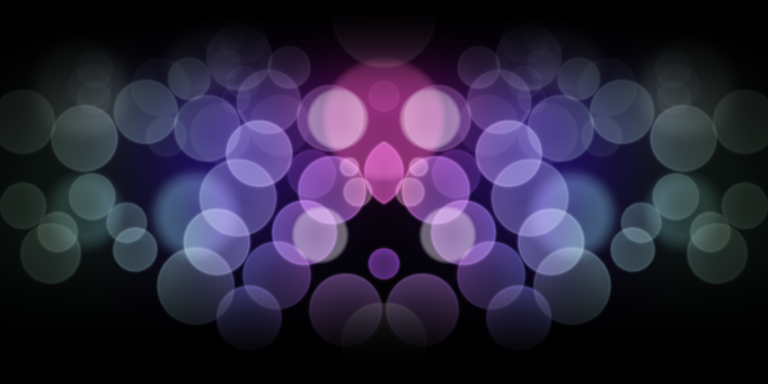
This background is drawn by a WebGL 1 fragment shader. Its source:

```glsl
precision highp float;
uniform vec2 u_resolution;

#define RIM_WIDTH 0.0045
#define RIM_GAIN 0.3
#define CRISP 0.004
#define SOFT 0.03
#define DUST_COUNT 12
#define PINK vec3(0.86, 0.32, 0.62)
#define VIOLET vec3(0.56, 0.27, 0.78)
#define BLUE vec3(0.34, 0.32, 0.80)
#define TEAL vec3(0.28, 0.50, 0.58)
#define GREEN vec3(0.26, 0.42, 0.30)
#define PEARL vec3(0.88, 0.90, 0.86)

float hash(float n) {
  return fract(sin(n * 12.9898) * 43758.5453);
}

// Hue runs from the pink axis to the green sides
vec3 spectrum(vec2 p) {
  vec3 c = mix(PINK, VIOLET, smoothstep(0.0, 0.16, p.x + 0.5 * max(0.5 - p.y, 0.0)));
  c = mix(c, BLUE, smoothstep(0.16, 0.38, p.x));
  c = mix(c, TEAL, smoothstep(0.38, 0.56, p.x));
  return mix(c, GREEN, smoothstep(0.62, 1.0, p.x));
}

float glow(vec2 p, vec2 center, vec2 size) {
  vec2 q = (p - center) / size;
  return exp(-dot(q, q));
}

// One translucent disc with a bright rim, screened over the colour
void bokeh(inout vec3 col, vec2 p, vec2 center, float radius, float blur, vec3 tint, float alpha) {
  float d = length(p - center) - radius;
  float fill = 1.0 - smoothstep(-blur, blur, d);
  float shade = 0.82 + 0.18 * smoothstep(-radius, 0.0, d);
  float rim = exp(-d * d / (RIM_WIDTH * RIM_WIDTH)) * CRISP / max(blur, CRISP);
  col += (1.0 - col) * tint * alpha * (fill * shade + RIM_GAIN * rim);
}

// A zigzag row of discs; radii alternate between two sizes
void chain(inout vec3 col, vec2 p, vec2 start, vec2 stride, float zigzag, vec2 radii,
           float count, float blur, float pearl, float alpha) {
  vec3 tint = mix(spectrum(p), PEARL, pearl);
  for (int i = 0; i < 6; i++) {
    float n = float(i);
    if (n >= count) break;
    float odd = mod(n, 2.0);
    vec2 center = start + n * stride + vec2(0.0, zigzag * (2.0 * odd - 1.0));
    float vary = 0.85 + 0.3 * hash(n + start.x * 7.0);
    bokeh(col, p, center, mix(radii.x, radii.y, odd), blur, tint, alpha * vary);
  }
}

void main() {
  // Fold about the vertical axis, in units of canvas height
  vec2 p = (gl_FragCoord.xy - vec2(0.5 * u_resolution.x, 0.0)) / u_resolution.y;
  p.x = abs(p.x);
  vec3 hue = spectrum(p);

  // Deep background glows
  vec3 col = vec3(0.012, 0.008, 0.02);
  col += vec3(0.11, 0.05, 0.36) * glow(p, vec2(0.40, 0.60), vec2(0.24, 0.28));
  col += vec3(0.28, 0.03, 0.24) * glow(p, vec2(0.0, 0.74), vec2(0.26, 0.20));
  col += vec3(0.06, 0.12, 0.08) * glow(p, vec2(0.92, 0.46), vec2(0.26, 0.28));
  col += vec3(0.12, 0.13, 0.13) * glow(p, vec2(0.78, 0.76), vec2(0.15, 0.14));

  // Blurred far discs
  chain(col, p, vec2(0.49, 0.44), vec2(0.29, 0.01), 0.0, vec2(0.105, 0.09), 2.0, SOFT, 0.1, 0.55);
  chain(col, p, vec2(0.47, 0.84), vec2(0.32, -0.07), 0.0, vec2(0.09, 0.12), 2.0, SOFT, 0.5, 0.2);

  // Pink crown, vesica and discs along the axis
  bokeh(col, p, vec2(0.0, 0.69), 0.155, 0.015, PINK, 0.52);
  bokeh(col, p, vec2(0.0, 0.96), 0.135, CRISP, mix(hue, PEARL, 0.5), 0.25);
  bokeh(col, p, vec2(0.0, 0.75), 0.04, CRISP, PINK, 0.18);
  bokeh(col, p, vec2(-0.039, 0.55), 0.09, CRISP, mix(PINK, VIOLET, 0.3), 0.75);
  bokeh(col, p, vec2(0.0, 0.313), 0.04, CRISP, VIOLET, 0.65);
  bokeh(col, p, vec2(0.10, 0.193), 0.094, CRISP, mix(VIOLET, PEARL, 0.25), 0.55);
  bokeh(col, p, vec2(0.01, 0.11), 0.10, CRISP, PEARL, 0.25);

  // Upper garland and its smaller companions
  chain(col, p, vec2(0.14, 0.72), vec2(0.16, -0.013), 0.028, vec2(0.086, 0.083), 6.0, CRISP, 0.35, 0.36);
  chain(col, p, vec2(0.247, 0.845), vec2(0.13, -0.015), 0.02, vec2(0.055, 0.085), 3.0, CRISP, 0.45, 0.28);

  // Diagonal falls toward the lower sides
  chain(col, p, vec2(0.325, 0.60), vec2(0.055, -0.115), 0.0, vec2(0.086, 0.10), 4.0, CRISP, 0.35, 0.53);
  chain(col, p, vec2(0.135, 0.505), vec2(0.072, -0.111), 0.0, vec2(0.088, 0.084), 4.0, CRISP, 0.15, 0.6);

  // Green outer clusters
  chain(col, p, vec2(0.67, 0.46), vec2(0.09, -0.012), 0.04, vec2(0.052, 0.06), 4.0, CRISP, 0.3, 0.4);
  chain(col, p, vec2(0.648, 0.35), vec2(0.22, -0.01), 0.0, vec2(0.057, 0.078), 2.0, CRISP, 0.3, 0.45);

  // Pearly highlights near the axis
  chain(col, p, vec2(0.12, 0.69), vec2(0.046, -0.302), 0.0, vec2(0.076, 0.07), 2.0, 0.008, 0.8, 0.45);
  chain(col, p, vec2(0.068, 0.50), vec2(0.022, 0.065), 0.0, vec2(0.037, 0.024), 2.0, CRISP, 0.4, 0.5);
  bokeh(col, p, vec2(0.188, 0.547), 0.0625, CRISP, hue, 0.3);

  // Faint scattered discs in the upper flanks
  for (int i = 0; i < DUST_COUNT; i++) {
    float n = float(i) + 1.0;
    vec2 center = vec2(mix(0.2, 0.9, hash(n)), mix(0.62, 0.92, hash(n + 31.0)));
    bokeh(col, p, center, mix(0.03, 0.08, hash(n + 67.0)), CRISP, mix(hue, PEARL, 0.4), 0.1);
  }

  // Fade to black above, below and toward the sides
  float fade = smoothstep(0.04, 0.36, p.y) * (1.0 - smoothstep(0.70 - 0.08 * p.x, 1.0, p.y));
  fade *= 1.0 - 0.6 * smoothstep(0.6, 1.05, p.x);
  gl_FragColor = vec4(clamp(col * fade, 0.0, 1.0), 1.0);
}
```
